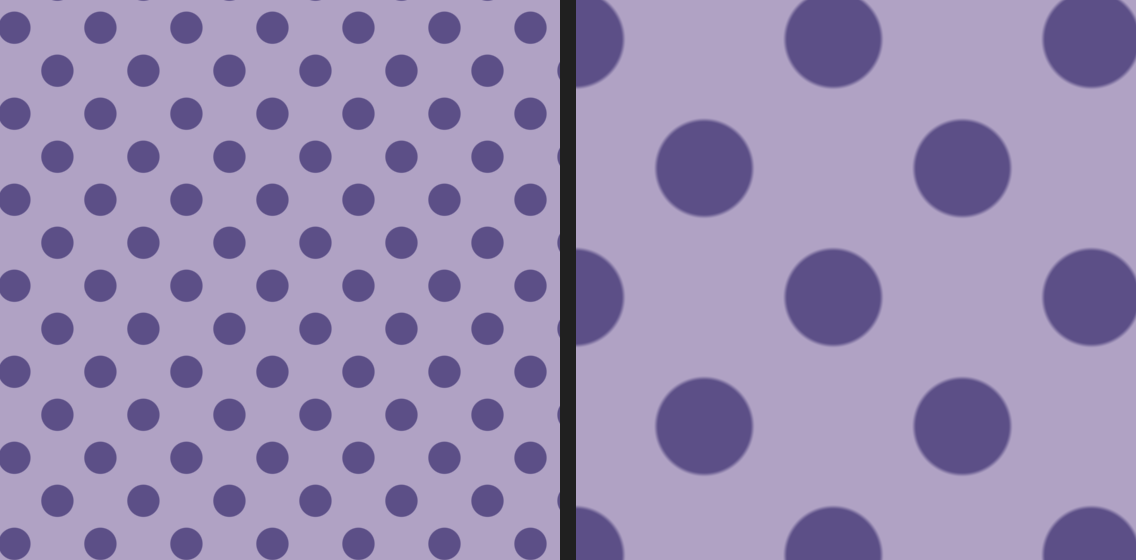
Left: the whole. Right: its middle third, enlarged.
Write a WebGL 2 fragment shader that draws this pattern.

```glsl
#version 300 es
precision highp float;
// Staggered polka dots: dark violet discs on a pale lilac ground.

uniform vec2 u_resolution;
out vec4 fragColor;

const vec3 LILAC = vec3(0.69, 0.636, 0.77);
const vec3 VIOLET = vec3(0.36, 0.31, 0.53);

const float PITCH = 0.1536;                // spacing within a row
const float RADIUS = 0.0288;
const float SOFTNESS = 0.0016;             // half-width of the dot edge
const vec2 FIRST_DOT = vec2(0.0257, 0.0289);

// Distance from p to the nearest point of a square grid through the origin.
float gridDistance(vec2 p, float pitch) {
    vec2 cell = fract(p / pitch + 0.5) - 0.5;
    return length(cell) * pitch;
}

// Signed distance to dots on two grids, offset by half a pitch.
float staggeredDots(vec2 p, float pitch, float radius) {
    float mainRows = gridDistance(p, pitch);
    float shiftedRows = gridDistance(p - 0.5 * pitch, pitch);
    return min(mainRows, shiftedRows) - radius;
}

// Coverage of a shape from its signed distance.
float coverage(float dist, float halfWidth) {
    return 1.0 - smoothstep(-halfWidth, halfWidth, dist);
}

void main() {
    float canvasSize = min(u_resolution.x, u_resolution.y);
    vec2 uv = gl_FragCoord.xy / canvasSize;

    // Keep the edge at least one pixel wide on small canvases.
    float edge = max(SOFTNESS, 0.75 / canvasSize);
    float dots = coverage(staggeredDots(uv - FIRST_DOT, PITCH, RADIUS), edge);

    fragColor = vec4(mix(LILAC, VIOLET, dots), 1.0);
}
```
